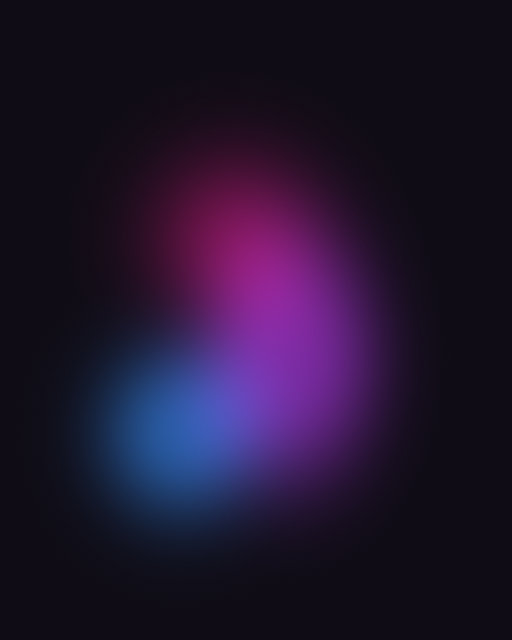
Give the GLSL for this background, as a WebGL 2 fragment shader.

```glsl
#version 300 es
precision highp float;
// Three soft glows, crimson, violet and blue, merging on a near-black ground.

uniform vec2 u_resolution;
out vec4 fragColor;

// Colours: the ground and the light each glow adds to it
const vec3 GROUND  = vec3(0.058, 0.047, 0.082);
const vec3 CRIMSON = vec3(0.365, 0.026, 0.190);
const vec3 VIOLET  = vec3(0.400, 0.110, 0.520);
const vec3 BLUE    = vec3(0.090, 0.305, 0.540);

// Centres and radii, in canvas heights from the middle of the canvas
const vec2 CRIMSON_CENTRE = vec2(-0.035, 0.129);
const vec2 CRIMSON_RADII  = vec2(0.134, 0.134);
const vec2 VIOLET_CENTRE  = vec2(0.056, -0.060);
const vec2 VIOLET_RADII   = vec2(0.138, 0.196);
const vec2 BLUE_CENTRE    = vec2(-0.117, -0.175);
const vec2 BLUE_RADII     = vec2(0.126, 0.136);

// Falloff powers: 2 is a plain gaussian, higher has a flatter core
const float CRIMSON_FALLOFF = 2.1;
const float VIOLET_FALLOFF  = 2.6;
const float BLUE_FALLOFF    = 2.3;

const float DITHER = 1.0 / 255.0;

float hash(vec2 p) {
    return fract(sin(dot(p, vec2(12.9898, 78.233))) * 43758.5453);
}

// Elliptical glow: 1 at the centre, 1/e at the radii
float glow(vec2 p, vec2 centre, vec2 radii, float falloff) {
    return exp(-pow(length((p - centre) / radii), falloff));
}

void main() {
    vec2 p = (gl_FragCoord.xy - 0.5 * u_resolution) / u_resolution.y;

    // Light adds up where the glows overlap
    vec3 colour = GROUND;
    colour += CRIMSON * glow(p, CRIMSON_CENTRE, CRIMSON_RADII, CRIMSON_FALLOFF);
    colour += VIOLET * glow(p, VIOLET_CENTRE, VIOLET_RADII, VIOLET_FALLOFF);
    colour += BLUE * glow(p, BLUE_CENTRE, BLUE_RADII, BLUE_FALLOFF);

    // Faint dither hides banding in the dark gradients
    colour += (hash(gl_FragCoord.xy) - 0.5) * DITHER;

    fragColor = vec4(colour, 1.0);
}
```
